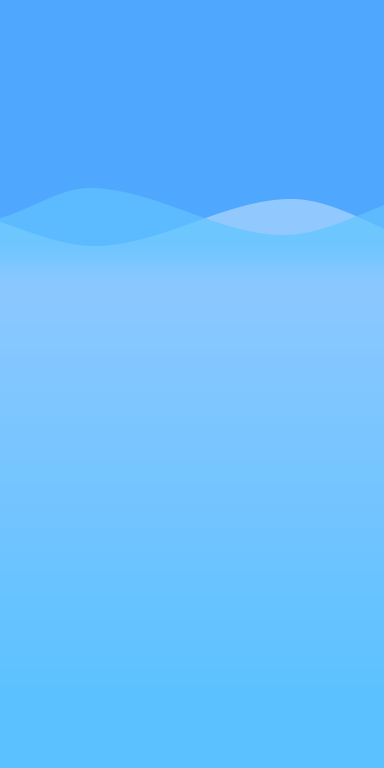
A Shadertoy shader for this background:

```glsl
// Height of the wave that crests on the left
float leftCrest(float x) {
    return 0.7122 + 0.0430 * smoothstep(-0.052, 0.233, x)
                  - 0.0612 * smoothstep(0.233, 0.738, x)
                  + 0.0586 * smoothstep(0.738, 1.166, x);
}

// Height of the wave that crests on the right
float rightCrest(float x) {
    return 0.7266 - 0.0469 * smoothstep(-0.155, 0.246, x)
                  + 0.0612 * smoothstep(0.246, 0.759, x)
                  - 0.0664 * smoothstep(0.759, 1.192, x);
}

// Smooth coverage of the area below an edge
float below(float edge, float y) {
    return clamp((edge - y) * iResolution.y + 0.5, 0.0, 1.0);
}

// Vertical gradient of the water, brightest just under the waves
vec3 waterColor(float y) {
    vec3 deep = vec3(0.36, 0.758, 1.0);
    vec3 pale = vec3(0.545, 0.782, 1.0);
    vec3 surface = vec3(0.43, 0.775, 1.0);
    vec3 body = mix(deep, pale, clamp((y - 0.09) / 0.53, 0.0, 1.0));
    return mix(body, surface, smoothstep(0.622, 0.69, y));
}

void mainImage(out vec4 fragColor, in vec2 fragCoord) {
    vec2 uv = fragCoord / iResolution.xy;
    float left = below(leftCrest(uv.x), uv.y);
    float right = below(rightCrest(uv.x), uv.y);

    // Sky, the two single waves, then the water where they overlap
    vec3 sky = vec3(0.31, 0.655, 0.995);
    vec3 leftWave = vec3(0.36, 0.73, 1.0);
    vec3 rightWave = vec3(0.57, 0.787, 1.0);
    vec3 color = mix(mix(sky, leftWave, left),
                     mix(rightWave, waterColor(uv.y), left), right);
    fragColor = vec4(color, 1.0);
}
```
